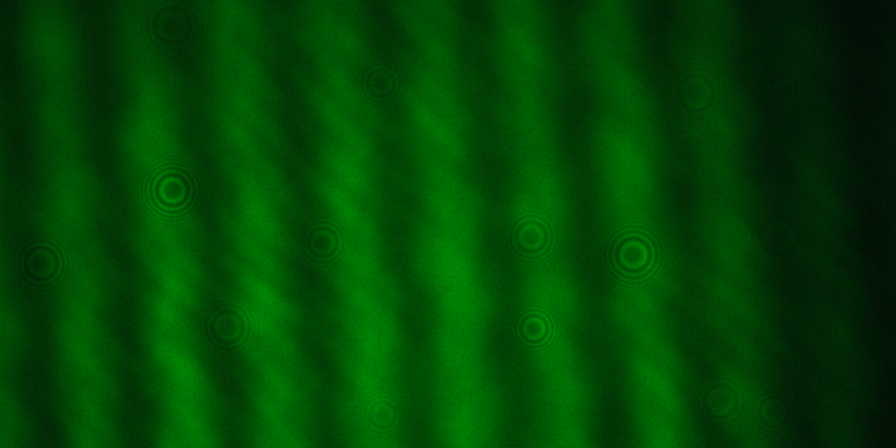
Write a WebGL 2 fragment shader that draws this background.

```glsl
#version 300 es
precision highp float;
// Green laser interference: nine and a half soft, tilted fringes under a
// Gaussian beam, wavered by layered sines, with cellular speckle and
// Fresnel rings from dust scattered on a jittered grid.

uniform vec2 u_resolution;
out vec4 fragColor;

const float TAU = 6.2831853;
const float FRINGE_PERIOD = 0.211;  // in canvas heights
const float FRINGE_TILT = 0.11;     // sideways drift from top to bottom
const float FRINGE_START = 0.10;    // first bright centre at the top
const float DUST_CELL = 0.333;
const float SPECKLE_CELL = 0.0075;

vec2 hash2(vec2 cell) {
  vec3 h = fract(vec3(cell.xyx) * vec3(0.1031, 0.1030, 0.0973));
  h += dot(h, h.yzx + 33.33);
  return fract((h.xx + h.yz) * h.zy);
}

// Layered rotated sines, roughly -1 to 1
float softNoise(vec2 p, int layers) {
  float sum = 0.0;
  float weight = 0.55;
  for (int i = 0; i < layers; i++) {
    sum += weight * sin(p.x + 1.7 * sin(p.y * 0.8 + float(i))) * cos(p.y);
    p = mat2(1.3, 1.1, -1.1, 1.3) * p + 2.1;
    weight *= 0.68;
  }
  return sum;
}

// Distance to the nearest jittered cell point
float cellular(vec2 p) {
  vec2 base = floor(p);
  float nearest = 2.0;
  for (int j = -1; j <= 1; j++) {
    for (int i = -1; i <= 1; i++) {
      vec2 cell = base + vec2(i, j);
      nearest = min(nearest, distance(p, cell + hash2(cell)));
    }
  }
  return nearest;
}

// Cosine fringe, -1 in the dark bands and 1 in the bright ones
float fringes(vec2 p, float waver) {
  float shift = FRINGE_START + FRINGE_TILT * (1.0 - p.y);
  return cos(TAU * ((p.x - shift) / FRINGE_PERIOD + waver));
}

float beam(vec2 p, vec2 centre, vec2 spread) {
  vec2 d = (p - centre) / spread;
  return exp(-dot(d, d));
}

// Zone rings that tighten and fade outward; the core is only a little dark
float dustRings(float r, float size) {
  float zone = r / size;
  float fade = exp(-zone * zone * 0.22) * mix(0.5, 1.0, smoothstep(0.3, 1.2, zone));
  return -cos(0.5 * TAU * zone * zone) * fade;
}

float dust(vec2 p, float cellSize) {
  vec2 base = floor(p / cellSize);
  float sum = 0.0;
  for (int j = -1; j <= 1; j++) {
    for (int i = -1; i <= 1; i++) {
      vec2 cell = base + vec2(i, j);
      vec2 traits = hash2(cell + 41.0);
      vec2 centre = (cell + 0.15 + 0.7 * hash2(cell + 7.0)) * cellSize;
      float present = step(0.28, traits.x);
      float strength = mix(0.10, 0.34, traits.y * traits.y);
      float size = mix(0.020, 0.030, fract(traits.x * 9.0));
      sum += present * strength * dustRings(distance(p, centre), size);
    }
  }
  return sum;
}

void main() {
  vec2 p = gl_FragCoord.xy / u_resolution.y;

  // Beam falloff, dimmest toward the upper right
  float light = 0.375 * beam(p, vec2(0.90, 0.26), vec2(1.4, 1.2));
  float edge = p.x + 0.12 * p.y;
  light *= mix(1.0, 0.45, smoothstep(1.45, 2.08, edge));

  // Wavering fringes, weaker at the top and right
  float waver = 0.08 * softNoise(p * vec2(7.0, 10.0), 4);
  float contrast = 0.29 - 0.05 * p.y - 0.06 * smoothstep(1.2, 1.9, p.x);
  contrast += 0.08 * softNoise(p * 4.0 + 3.0, 2);
  light *= 1.0 + contrast * fringes(p, waver);

  // Cloudy mottling and faint diagonal streaks
  light *= 1.0 + 0.14 * softNoise(p * 11.0 + 5.0, 5);
  float streak = sin((p.x + p.y) * 68.0 + 2.5 * softNoise(p * 6.0, 3));
  light *= 1.0 + 0.045 * streak * (0.6 + 0.4 * sin(p.x * 5.0 - p.y * 3.0));

  // Dust rings and fine speckle
  light *= 1.0 + dust(p, DUST_CELL);
  light += 0.075 * (0.45 - cellular(p / SPECKLE_CELL)) * (0.3 + light);

  light = clamp(light, 0.03, 0.62);
  float shade = 1.0 - smoothstep(0.08, 0.4, light);
  fragColor = vec4(0.008 * shade, light, 0.01 + 0.012 * shade, 1.0);
}
```
